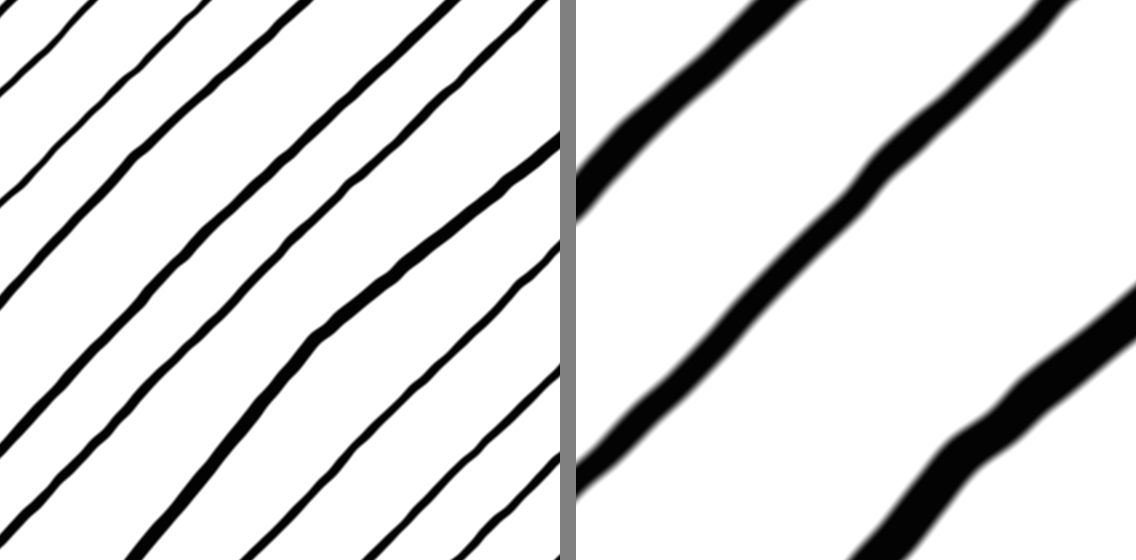
Left: the whole. Right: its middle third, enlarged.
A WebGL 1 fragment shader for this pattern:

```glsl
precision highp float;

uniform vec2 u_resolution;

float hash(vec2 p) {
  return fract(sin(dot(p, vec2(127.1, 311.7))) * 43758.5453);
}

// Smooth noise along a stroke, from -1 to 1, with its own seed
float strokeNoise(float x, float seed) {
  float cell = floor(x);
  float f = fract(x);
  f = f * f * (3.0 - 2.0 * f);
  return 2.0 * mix(hash(vec2(cell, seed)), hash(vec2(cell + 1.0, seed)), f) - 1.0;
}

float bump(float x, float center, float sharpness) {
  float d = x - center;
  return exp(-sharpness * d * d);
}

// Uneven spacing: slow drift plus an alternating offset
float strokeOffset(float i) {
  float alternate = cos(3.14159 * i);
  return 0.012 + 0.198 * i - 0.055 * sin(0.6283 * i)
    + alternate * (0.01 + 0.036 * bump(i, 4.5, 1.5));
}

float strokeHalfWidth(float i) {
  return 0.0075 + 0.005 * bump(i, 6.0, 4.0) + 0.0022 * bump(i, 3.9, 0.7)
    - 0.0027 * bump(i, 1.5, 2.0);
}

// Strength of the elbow in the middle of each stroke
float strokeBend(float i) {
  return 0.016 + 0.082 * bump(i, 6.0, 4.0) + 0.035 * bump(i, 3.3, 1.5)
    - 0.05 * bump(i, 1.2, 1.5);
}

void main() {
  vec2 uv = gl_FragCoord.xy / u_resolution;
  float across = uv.x - uv.y + 1.0;
  float along = uv.x + uv.y;
  float blur = max(0.0036, 0.75 / min(u_resolution.x, u_resolution.y));
  float ink = 0.0;

  for (int n = 0; n < 11; n++) {
    float i = float(n);
    float offset = strokeOffset(i);

    // Rounded elbow, anchored at the ends of the stroke
    float reach = min(offset, 2.0 - offset);
    float elbow = along - 0.95;
    offset += strokeBend(i) * (sqrt(elbow * elbow + 0.0004) - reach);

    // Hand-drawn wobble
    offset += 0.0035 * strokeNoise(along * 7.0, i + 3.0);
    offset += 0.0022 * strokeNoise(along * 24.0, i + 31.0);
    float halfWidth = strokeHalfWidth(i) + 0.0008 * strokeNoise(along * 18.0, i + 57.0);

    float edge = abs(across - offset) * 0.7071 - halfWidth;
    ink = max(ink, 1.0 - smoothstep(-blur, blur, edge));
  }

  gl_FragColor = vec4(vec3(mix(1.0, 0.01, ink)), 1.0);
}
```
